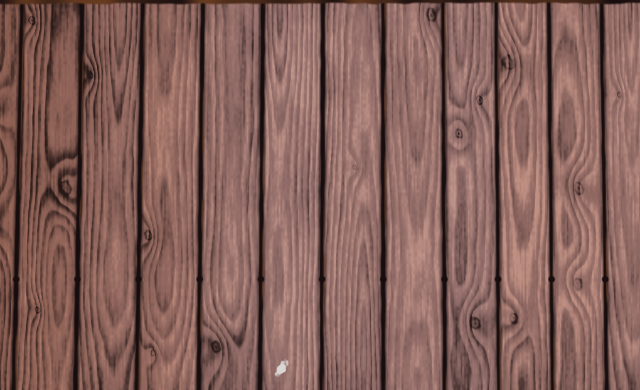
This texture is drawn by a Shadertoy shader. Its source:

```glsl
const vec3 DEEP_GAP = vec3(0.09, 0.05, 0.055);
const vec3 RUST = vec3(0.42, 0.24, 0.13);
const vec3 DARK_WOOD = vec3(0.26, 0.18, 0.18);
const vec3 MID_WOOD = vec3(0.57, 0.435, 0.43);
const vec3 LIGHT_WOOD = vec3(0.76, 0.60, 0.57);
const vec3 WARM_TINT = vec3(0.98, 0.86, 0.75);
const vec3 CHIP = vec3(0.85, 0.84, 0.83);

float hash(vec2 p) {
    vec3 q = fract(p.xyx * 0.1031);
    q += dot(q, q.yzx + 33.33);
    return fract((q.x + q.y) * q.z);
}

float noise(vec2 p) {
    vec2 i = floor(p), f = fract(p);
    f = f * f * (3.0 - 2.0 * f);
    vec2 e = vec2(0.0, 1.0);
    return mix(mix(hash(i), hash(i + e.yx), f.x),
               mix(hash(i + e.xy), hash(i + e.yy), f.x), f.y);
}

float fbm(vec2 p) {
    float sum = 0.0, amp = 0.5;
    for (int i = 0; i < 4; i++) {
        sum += amp * noise(p);
        p = p * 2.03 + 17.3;
        amp *= 0.5;
    }
    return sum;
}

// Boards fan out slightly downwards; x = board coordinate, y = board width
vec2 boardLayout(vec2 p, float height) {
    float spread = 1.0 + 0.024 * (0.5 - p.y / height);
    float d = (p.x - 0.599) / spread - 0.095;
    float pitch = d < 0.0 ? 0.0951 : 0.0833;
    return vec2(d / pitch + 7.0, pitch);
}

// x = bulge of the grain, y = knot core, z = dark halo
vec3 knots(vec2 p, float seed, float height) {
    vec3 sum = vec3(0.0);
    for (int k = 0; k < 3; k++) {
        vec2 key = vec2(seed, float(k) * 7.0 + 3.0);
        float present = step(0.4, hash(key));
        float r = mix(0.004, 0.012, hash(key + 11.0));
        vec2 centre = vec2((hash(key + 23.0) - 0.5) * 0.07,
                           (float(k) + hash(key + 37.0)) * height / 3.0);
        vec2 q = (p - centre) / r;
        q.y += 0.25 * q.x;
        float d = length(q * vec2(1.0, 0.8)) + 0.3 * noise(p * 220.0) - 0.15;
        float rings = 0.65 + 0.35 * cos(d * 9.0);
        float core = (1.0 - smoothstep(0.75, 1.15, d)) * rings;
        float bulge = r * 260.0 * exp(-dot(q * vec2(0.4, 0.22), q * vec2(0.4, 0.22)));
        float halo = exp(-dot(q * vec2(0.35, 0.4), q * vec2(0.35, 0.4)));
        sum += present * vec3(bulge, core, halo * r / 0.012);
    }
    return sum;
}

// Late-wood darkness: cathedral arches cut from tilted growth rings
float growthRings(vec2 p, float seed, float bulge) {
    float x = p.x - (hash(vec2(seed, 51.0)) - 0.5) * 0.05;
    float slope = (hash(vec2(seed, 67.0)) - 0.5) * 0.14;
    float depth = 0.012 + slope * (p.y - 0.3) + 0.018 * noise(vec2(seed, p.y * 5.0));
    float density = mix(95.0, 135.0, hash(vec2(seed, 83.0)));
    float w = sqrt(x * x + depth * depth) * density + bulge;
    w += 0.9 * noise(vec2(x * 35.0 + seed, p.y * 7.0));
    w += 0.18 * noise(vec2(x * 120.0, p.y * 40.0 + seed));
    float t = fract(w);
    float strength = 0.55 + 0.45 * hash(vec2(floor(w), seed));
    return strength * smoothstep(0.1, 0.75, t) * (1.0 - smoothstep(0.78, 1.0, t));
}

vec3 woodRamp(float tone) {
    vec3 low = mix(DARK_WOOD * 0.6, MID_WOOD, smoothstep(-0.1, 0.55, tone));
    return mix(low, LIGHT_WOOD, smoothstep(0.5, 0.95, tone));
}

void mainImage(out vec4 fragColor, in vec2 fragCoord) {
    float px = 1.0 / iResolution.x;
    float height = iResolution.y * px;
    vec2 p = fragCoord * px;

    vec2 layout_ = boardLayout(p, height);
    float seed = floor(layout_.x) + 20.0;
    float across = fract(layout_.x) - 0.5;
    float edge = (0.5 - abs(across)) * layout_.y;
    vec2 local = vec2(across * layout_.y, p.y);

    // Grain, fibres and weather stains
    vec3 knot = knots(local, seed, height);
    float late = growthRings(local, seed, knot.x);
    float fibre = noise(vec2(p.x * 380.0, p.y * 28.0 + seed * 9.0));
    float speckle = noise(p * vec2(300.0, 180.0));
    float stain = fbm(vec2(p.x * 9.0 + seed * 3.7, p.y * 6.0));
    vec2 v = vec2(p.x - 0.58, (p.y / height - 0.5) * 0.75);
    float tone = 0.77 - 0.42 * late + 0.22 * (fibre - 0.5) + 0.12 * (speckle - 0.5);
    tone += 0.5 * (stain - 0.5) + 0.14 * (hash(vec2(seed, 5.0)) - 0.5);
    tone -= 0.55 * dot(v, v) + 0.28 * knot.y + 0.16 * knot.z;
    vec3 color = woodRamp(tone);
    float warmth = 0.75 * (1.0 - smoothstep(0.0, 0.5, p.x)) + 0.4 * hash(vec2(seed, 9.0));
    color *= mix(vec3(1.0), WARM_TINT, clamp(warmth, 0.0, 1.0));

    // Gaps with rounded edges and a rusty right lip
    float halfGap = layout_.y * 0.033 * (0.8 + 0.4 * noise(vec2(p.y * 45.0, seed)));
    color *= mix(0.6, 1.0, smoothstep(halfGap, halfGap + 0.005, edge));
    float lip = step(across, 0.0) * smoothstep(0.35, 0.8, noise(vec2(p.y * 18.0, seed + 4.0)));
    vec3 gapColor = mix(DEEP_GAP, RUST, lip * smoothstep(0.0, halfGap, edge) * 0.8);
    color = mix(gapColor, color, smoothstep(halfGap - px, halfGap + px, edge));

    // Nail heads in the gaps, worn top rim and one pale paint chip
    float nail = length(vec2(edge, p.y - 0.173)) - 0.005;
    color = mix(DEEP_GAP, color, smoothstep(-px, px, nail));
    float rim = height - p.y - 0.003 - 0.003 * noise(vec2(p.x * 60.0, 2.0));
    vec3 rimColor = mix(DEEP_GAP, RUST, noise(vec2(p.x * 25.0, 8.0)));
    color = mix(rimColor, color, smoothstep(-px, 2.0 * px, rim));
    vec2 c = p - vec2(0.44, 0.034);
    c.x -= 0.4 * c.y;
    float chip = length(c * vec2(1.0, 0.6)) - 0.004 - 0.005 * noise(p * 200.0);
    color = mix(CHIP, color, smoothstep(-px, px, chip));
    fragColor = vec4(color, 1.0);
}
```
